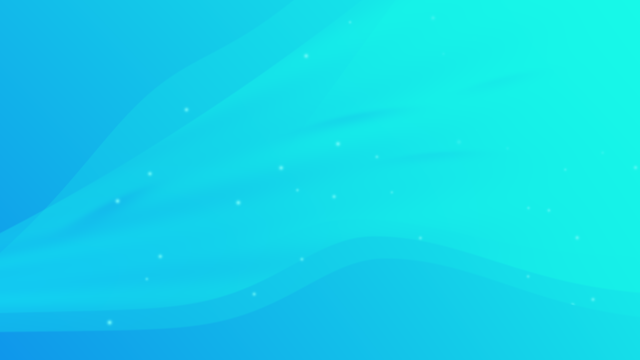
Reproduce this background procedurally as a WebGL 1 fragment shader.

```glsl
precision highp float;

uniform vec2 u_resolution;

#define DEEP_BLUE vec3(0.06, 0.59, 0.92)
#define BRIGHT_AQUA vec3(0.09, 0.98, 0.91)
#define LEFT_GLOW vec3(0.07, 0.82, 0.96)
#define SPARK_COLOR vec3(0.45, 0.98, 0.98)
#define OUTER_VEIL 0.19
#define INNER_VEIL 0.20
#define STREAK_SHADE 0.07
#define FOLD_SHADE 0.012
#define SPARK_CELLS 8.0
#define SPARK_SIZE 0.0065

float bell(float x, float width) {
  float k = x / width;
  return exp(-k * k);
}

// Soft step across a curve; positive distance is inside
float cover(float distanceUp) {
  float soft = 0.0015 + 0.75 / u_resolution.y;
  return smoothstep(-soft, soft, distanceUp);
}

// Lower wave: a sloped base with a hump, steeper on its left side
float hump(float x, float base, float slope, float peak, float height) {
  float d = x - peak;
  return base + slope * x + height * bell(d, d < 0.0 ? 0.175 : 0.27);
}

// Slanted soft lens, crisper along its upper side
float streak(vec2 p, vec2 center, float slope, vec2 size) {
  vec2 d = p - center;
  d.y -= slope * d.x - 1.2 * d.x * d.x;
  float thickness = d.y > 0.0 ? 0.5 * size.y : size.y;
  return bell(d.x, size.x) * bell(d.y, thickness);
}

vec2 hash2(vec2 cell) {
  vec2 k = vec2(dot(cell, vec2(127.1, 311.7)), dot(cell, vec2(269.5, 183.3)));
  return fract(sin(k) * 43758.5);
}

// One jittered spark in about half of the cells
float sparks(vec2 p) {
  vec2 grid = p * SPARK_CELLS;
  vec2 cell = floor(grid);
  vec2 spot = 0.12 + 0.76 * hash2(cell);
  vec2 trait = hash2(cell + 37.0);
  float radius = SPARK_SIZE * SPARK_CELLS * mix(0.6, 1.0, trait.y);
  float glow = bell(length(grid - cell - spot), radius);
  return glow * step(0.48, trait.x) * mix(0.3, 0.85, trait.y);
}

void main() {
  vec2 p = gl_FragCoord.xy / u_resolution;
  float aspect = u_resolution.x / u_resolution.y;

  // Backdrop gradient
  float light = 0.72 * p.x + 0.32 * p.y * mix(1.1, 0.8, p.x);
  vec3 color = mix(DEEP_BLUE, BRIGHT_AQUA, clamp(light, 0.0, 1.0));

  // Wave boundaries
  float outerTop = 0.294 + 1.528 * p.x + 0.09 * bell(p.x - 0.235, 0.13);
  float innerTop = 0.352 + 0.919 * p.x + 0.4 * p.x * p.x;
  float crestTop = 0.745 + 2.45 * (p.x - 0.514);
  float outerLow = hump(p.x, 0.078, 0.02, 0.60, 0.192);
  float innerLow = hump(p.x, 0.130, 0.04, 0.58, 0.190);
  float faintLow = hump(p.x, 0.200, 0.08, 0.54, 0.147);

  // Translucent veils
  float outer = cover(outerTop - p.y) * cover(p.y - outerLow);
  float inner = cover(innerTop - p.y) * cover(p.y - innerLow);
  float crest = cover(crestTop - p.y) * smoothstep(0.5, 0.9, p.y);
  float faint = cover(p.y - faintLow) * smoothstep(0.35, 0.55, p.x);
  color = mix(color, BRIGHT_AQUA, OUTER_VEIL * outer);
  color = mix(color, BRIGHT_AQUA, inner * (INNER_VEIL + 0.25 * smoothstep(0.3, 1.0, p.x)));
  color = mix(color, BRIGHT_AQUA, 0.16 * crest + 0.08 * faint * inner);

  // Bright pool at the lower left
  float pool = bell(p.x, 0.33) * bell(p.y - 0.19 - 0.4 * p.x, 0.16);
  color = mix(color, LEFT_GLOW, 0.65 * pool * max(inner, 0.5 * outer));

  // Faint folds fanning from the left
  float fan = (p.y - 0.15) / (p.x + 0.35);
  float folds = sin(fan * 24.0 + 2.0 * p.x) + 0.6 * sin(fan * 41.0 - 3.0 * p.x);
  color.g += FOLD_SHADE * folds * inner * (1.0 - smoothstep(0.5, 0.95, p.x));

  // Darker slanted streaks
  float shade = streak(p, vec2(0.175, 0.430), 0.85, vec2(0.06, 0.030));
  shade += 0.8 * streak(p, vec2(0.555, 0.675), 0.35, vec2(0.08, 0.022));
  shade += 0.5 * streak(p, vec2(0.680, 0.570), 0.15, vec2(0.07, 0.018));
  shade += 0.4 * streak(p, vec2(0.780, 0.775), 0.45, vec2(0.06, 0.022));
  color.g -= STREAK_SHADE * shade;

  // Scattered sparks, sparse toward the upper right
  float sparkArea = 1.0 - smoothstep(0.6, 0.75, p.x) * smoothstep(0.5, 0.65, p.y);
  float spark = sparks(vec2(p.x * aspect, p.y)) * sparkArea * outer;
  color = mix(color, SPARK_COLOR, spark);

  gl_FragColor = vec4(clamp(color, 0.0, 1.0), 1.0);
}
```
